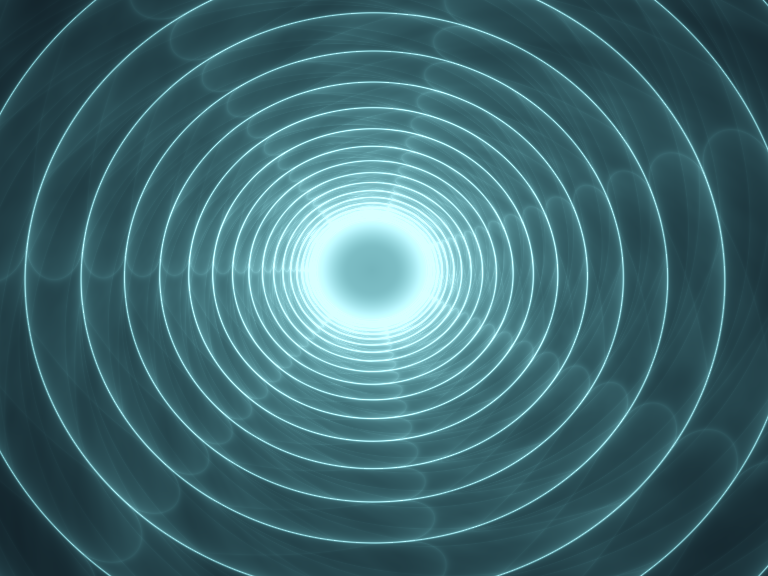
Reproduce this background procedurally as a Shadertoy shader.

```glsl
// A glowing teal tunnel: thin elliptical rings crowd toward a soft bright core.
// Rings are spaced by a logarithm of radius; each gap between two rings holds
// seven curled filaments and several faint slanted veils in polar coordinates.

const vec2  CORE_OFFSET  = vec2(-0.021, 0.031);  // from canvas centre, in heights
const vec2  CORE_DRIFT   = vec2(0.010, -0.035);  // centre shift of wider rings
const float RING_ASPECT  = 0.903;                // ring height over width
const float CORE_ASPECT  = 0.93;                 // the core is nearly round
const float CORE_RADIUS  = 0.078;
const float RING_SPAN    = 0.5295;               // first ring, beyond the core
const float RING_DENSITY = 5.25;
const float LINE_WIDTH   = 0.0015;
const float LINE_LIGHT   = 0.40;
const float AMBIENT      = 0.085;
const float CORE_LIGHT   = 0.092;                // falls off as one over radius
const float SPOKES       = 7.0;
const float ARCH_DEPTH   = 0.14;
const int   VEILS        = 5;
const float TAU          = 6.2831853;

float hash(vec2 p) {
    return fract(sin(dot(p, vec2(127.1, 311.7))) * 43758.55);
}

float noise(vec2 p) {
    vec2 cell = floor(p), f = fract(p);
    f = f * f * (3.0 - 2.0 * f);
    return mix(mix(hash(cell), hash(cell + vec2(1, 0)), f.x),
               mix(hash(cell + vec2(0, 1)), hash(cell + vec2(1, 1)), f.x), f.y);
}

float fbm(vec2 p) {
    float sum = 0.0, amp = 0.5;
    for (int i = 0; i < 4; i++) {
        sum += amp * noise(p);
        p = mat2(1.6, 1.2, -1.2, 1.6) * p + 3.7;
        amp *= 0.5;
    }
    return sum;
}

// Wraps a phase to -0.5 .. 0.5.
float centred(float x) { return fract(x + 0.5) - 0.5; }

// Depth along the tunnel; whole numbers fall on the rings.
float ringDepth(float radius) {
    float v = -log(max(radius - CORE_RADIUS, 0.0005) / RING_SPAN);
    return RING_DENSITY * v - 0.1 * tanh(5.0 * v);
}

// Crisp line with a veil of light trailing on its negative side.
float fold(float s, float radius, float trail) {
    float line = exp(-abs(s) * radius * 220.0);
    float veil = s < 0.0 ? exp(s * trail) : exp(-s * 45.0);
    return 0.4 * line + 0.6 * veil;
}

// Light of the curled filaments and slanted veils inside one gap.
float filaments(float spokePhase, float depth, float radius, float smoke) {
    float f = fract(depth), ring = floor(depth);
    float h = 2.0 * f - 1.0;
    float arch = ARCH_DEPTH * (1.0 - sqrt(max(1.0 - h * h, 0.0)));
    float light = 0.13 * fold(centred(spokePhase + arch), radius, 8.0);

    for (int i = 0; i < VEILS; i++) {
        float id = float(i);
        float offset = hash(vec2(id, 4.0)) + 0.12 * hash(vec2(ring, id));
        float slope = mix(0.5, 1.7, hash(vec2(id, 9.0))) * (i % 3 == 2 ? -1.0 : 1.0);
        float s = centred(spokePhase + offset + slope * f * (0.7 + 0.3 * f));
        light += 0.055 * fold(s, radius, 6.0) * (0.3 + 1.3 * smoke);
    }
    return light;
}

// Teal ramp running from deep shade to near white.
vec3 tealRamp(float level) {
    return vec3(0.52 * level + 0.25 * level * level * level, level, level + 0.03);
}

void mainImage(out vec4 fragColor, in vec2 fragCoord) {
    float pixel = 1.0 / iResolution.y;
    vec2 fromCore = (fragCoord - 0.5 * iResolution.xy) * pixel - CORE_OFFSET;
    vec2 p = fromCore - CORE_DRIFT * max(length(fromCore) - CORE_RADIUS, 0.0);
    p.y /= RING_ASPECT;

    float radius = max(length(p), 0.0001);
    float coreDistance = length(fromCore / vec2(1.0, CORE_ASPECT));
    vec2 dir = p / radius;
    float spokePhase = atan(p.y, p.x) * SPOKES / TAU + 0.5;
    float depth = ringDepth(radius);
    float f = fract(depth);
    float spacing = max(radius - CORE_RADIUS, 0.0005) / RING_DENSITY;
    float ringFade = smoothstep(0.002, 0.009, spacing);

    // Overall light rises toward the core and sinks at the corners.
    float level = AMBIENT + CORE_LIGHT / max(coreDistance, 0.105);
    level -= 0.05 * smoothstep(0.60, 0.85, radius);

    // Smoky texture, filaments and veils between the rings.
    float smoke = fbm(dir * 4.0 + vec2(depth * 0.9, -depth * 0.5));
    float detail = filaments(spokePhase, depth, radius, smoke);
    level += ringFade * (detail * (0.65 + 0.4 * level) + 0.10 * (smoke - 0.5));

    // Rings: soft light on the inner side, then the sharp line.
    float lineDistance = abs(centred(depth)) * spacing;
    float width = max(LINE_WIDTH, 0.65 * pixel);
    float line = exp(-pow(lineDistance / width, 2.0));
    float glow = 0.12 * exp(-f * 6.0) + 0.03 * exp(-(1.0 - f) * 14.0);
    glow += 0.11 * exp(-lineDistance / 0.005);
    level += ringFade * (glow + LINE_LIGHT * line) * mix(0.6, 1.0, smoothstep(0.1, 0.3, radius));

    // Bright rim and calmer centre of the core.
    level += 0.06 * exp(-pow((coreDistance - 0.095) / 0.02, 2.0));
    float core = 1.0 - smoothstep(0.040, 0.094, coreDistance);
    level = mix(level, 0.71 + 0.06 * coreDistance / CORE_RADIUS, core);

    fragColor = vec4(clamp(tealRamp(min(level, 1.06)), 0.0, 1.0), 1.0);
}
```
